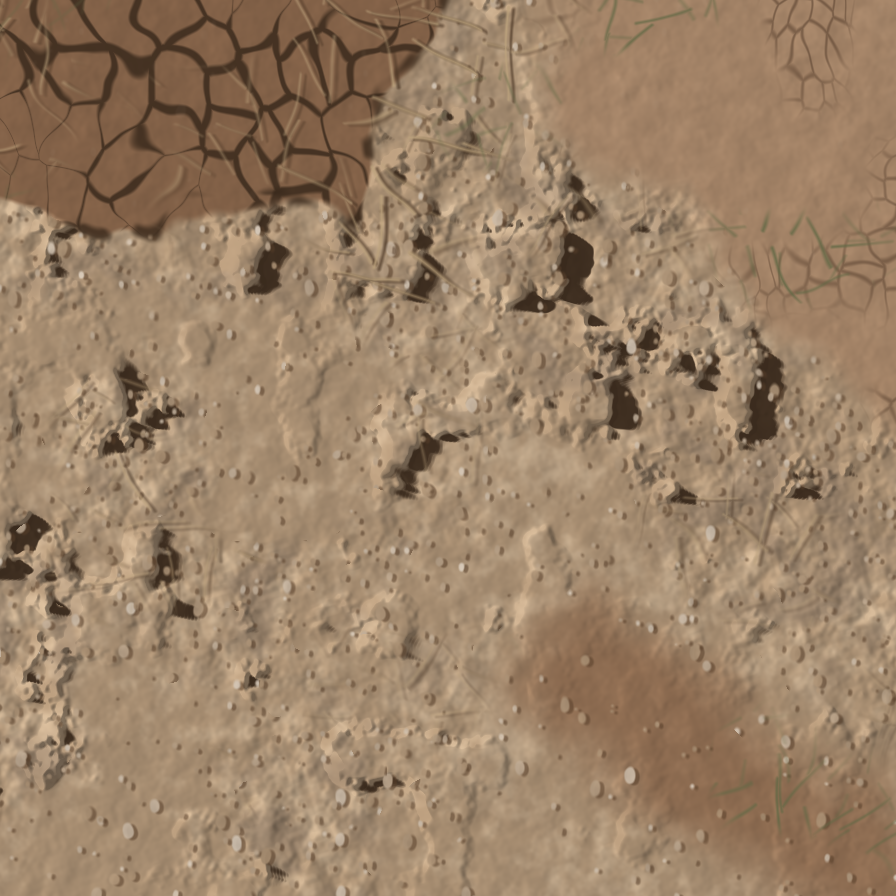
Write a WebGL 2 fragment shader that draws this texture.

```glsl
#version 300 es
precision highp float;
uniform vec2 u_resolution;
out vec4 fragColor;

const vec3 SAND = vec3(0.65, 0.55, 0.44);
const vec3 PALE = vec3(0.74, 0.65, 0.54);
const vec3 GREY = vec3(0.55, 0.47, 0.39);
const vec3 MUD = vec3(0.51, 0.38, 0.28);
const vec3 DRY_MUD = vec3(0.63, 0.50, 0.39);
const vec3 SHADOW = vec3(0.21, 0.15, 0.10);
const vec3 STRAW = vec3(0.74, 0.64, 0.49);
const vec3 GRASS = vec3(0.38, 0.41, 0.27);
const vec3 STONE = vec3(0.82, 0.77, 0.71);
const vec2 SUN_DIR = vec2(0.94, -0.34); // direction in which shadows fall
const float SUN_SLOPE = 0.75;
const float CLOD_HEIGHT = 0.032;
const float GRIT_HEIGHT = 0.013;
const float SOFT = 0.0022;

vec2 hash2(vec2 p) {
  vec3 q = fract(vec3(p.xyx) * vec3(0.1031, 0.1030, 0.0973));
  q += dot(q, q.yzx + 33.33);
  return fract((q.xx + q.yz) * q.zy);
}

float noise(vec2 p) {
  vec2 i = floor(p), f = fract(p);
  f = f * f * (3.0 - 2.0 * f);
  vec2 e = vec2(0.0, 1.0);
  return mix(mix(hash2(i).x, hash2(i + e.yx).x, f.x),
             mix(hash2(i + e).x, hash2(i + e.yy).x, f.x), f.y);
}

float fbm(vec2 p) {
  float sum = 0.0, amp = 0.57;
  for (int i = 0; i < 3; i++) {
    sum += amp * noise(p);
    p = mat2(1.6, 1.2, -1.2, 1.6) * p + 7.3;
    amp *= 0.5;
  }
  return sum;
}

float segment(vec2 p, vec2 a, vec2 b) {
  vec2 d = b - a;
  return length(p - a - d * clamp(dot(p - a, d) / dot(d, d), 0.0, 1.0));
}

// Distance to the nearest border between irregular cells
float cellBorder(vec2 p) {
  vec2 cell = floor(p), nearest = vec2(0.0);
  float best = 9.0, border = 9.0;
  for (int k = 0; k < 9; k++) {
    vec2 o = cell + vec2(k % 3 - 1, k / 3 - 1);
    vec2 r = o + 0.1 + 0.8 * hash2(o) - p;
    if (dot(r, r) < best) { best = dot(r, r); nearest = r; }
  }
  for (int k = 0; k < 25; k++) {
    vec2 o = cell + vec2(k % 5 - 2, k / 5 - 2);
    vec2 r = o + 0.1 + 0.8 * hash2(o) - p, d = r - nearest;
    if (dot(d, d) > 0.0001) border = min(border, dot(0.5 * (r + nearest), normalize(d)));
  }
  return border;
}

// Thin bent stalks, one per grid cell
float stalks(vec2 p, float scale, float width, float lean) {
  vec2 q = p * scale + 0.5 * vec2(noise(p * 19.0), noise(p * 19.0 + 40.0));
  float mask = 0.0;
  for (int k = 0; k < 9; k++) {
    vec2 o = floor(q) + vec2(k % 3 - 1, k / 3 - 1);
    vec2 h = hash2(o + scale);
    float angle = lean + (h.x - 0.5) * 2.6;
    vec2 arm = vec2(cos(angle), sin(angle)) * (0.3 + 0.6 * h.y);
    float d = segment(q, o + h - arm, o + h + arm) / scale;
    mask = max(mask, (1.0 - smoothstep(width - SOFT, width + SOFT, d)) * (0.4 + 0.6 * h.y));
  }
  return mask;
}

// Scattered pebbles: x is cover, y is brightness
vec2 pebbles(vec2 p, float scale, float share) {
  vec2 q = p * scale, found = vec2(0.0);
  for (int k = 0; k < 9; k++) {
    vec2 o = floor(q) + vec2(k % 3 - 1, k / 3 - 1);
    vec2 h = hash2(o + 5.0 * scale), g = hash2(o + 91.0);
    vec2 d = (q - o - g) * vec2(1.0 + 0.6 * h.y, 1.0);
    float radius = 0.1 + 0.22 * h.y + 0.12 * (noise(q * 3.0) - 0.5);
    float cover = (1.0 - smoothstep(-SOFT, SOFT, (length(d) - radius) / scale)) * step(h.x, share);
    if (cover > found.x) found = vec2(cover, g.x);
  }
  return found;
}

float height(vec2 p, float rough) {
  float grit = fbm(p * 40.0);
  float clod = smoothstep(0.58, 0.84, noise(p * vec2(18.0, 13.0) + 3.0) + 0.5 * (grit - 0.5));
  return rough * (CLOD_HEIGHT * clod + GRIT_HEIGHT * grit) + 0.003 * grit;
}

void main() {
  vec2 p = gl_FragCoord.xy / min(u_resolution.x, u_resolution.y);
  float broad = fbm(p * 6.0 + 11.0), fine = fbm(p * 55.0);
  vec2 w = p + 0.09 * (vec2(fbm(p * 9.0), fbm(p * 9.0 + 50.0)) - 0.5);

  // Ground zones
  float mudEdge = min(w.y - 0.755, 0.14 + 0.35 * w.y - w.x);
  float mud = smoothstep(-0.004, 0.006, mudEdge);
  float dry = smoothstep(1.46, 1.54, w.x + w.y) * smoothstep(0.55, 0.66, w.x);
  float damp = 1.0 - smoothstep(0.02, 0.13, segment(w, vec2(0.66, 0.25), vec2(0.95, 0.03)));
  float band = (1.0 - smoothstep(0.08, 0.24, abs(w.x + w.y - 1.31))) * smoothstep(0.46, 0.6, w.x);
  float bank = 1.0 - smoothstep(0.0, 0.07, abs(mudEdge + 0.04));
  float lumps = smoothstep(0.44, 0.64, broad) * (1.0 - smoothstep(0.42, 0.62, w.x));
  float rough = max(max(band, 0.8 * bank), max(lumps, 0.16));
  rough *= (1.0 - mud) * (1.0 - 0.9 * dry) * (1.0 - 0.75 * damp);

  // Base colours
  vec3 col = mix(SAND, PALE, smoothstep(0.42, 0.75, 0.5 * broad + 0.5 * fine) * 0.8);
  col = mix(col, GREY, rough * smoothstep(0.45, 0.7, fbm(p * 28.0 + 9.0)) * 0.7);
  col = mix(col, DRY_MUD, dry * 0.85);
  col = mix(col, MUD * 1.04, damp * 0.85);
  col = mix(col, MUD, mud);
  col *= 0.96 + 0.08 * fine;

  // Relief and cast shadows
  float h = height(p, rough), blocked = 0.0;
  float slope = (height(p + SUN_DIR * 0.003, rough) - h) / 0.003;
  for (int i = 1; i <= 9; i++) {
    float t = 0.004 * float(i);
    blocked = max(blocked, height(p - SUN_DIR * t, rough) - h - SUN_SLOPE * t);
  }
  col *= 1.0 + clamp(0.32 * slope, -0.3, 0.17);
  col = mix(col, SHADOW, 0.92 * smoothstep(0.0, 0.008, blocked));

  // Drying cracks
  float wetGap = cellBorder(w * vec2(19.0, 16.0)) / 17.0;
  float wetWidth = 0.0045 * smoothstep(0.2, 0.6, noise(p * 15.0 + 20.0));
  col = mix(col, SHADOW, mud * 0.8 * (1.0 - smoothstep(wetWidth - SOFT, wetWidth + SOFT, wetGap)));
  float dryGap = cellBorder(w * vec2(42.0, 30.0)) / 36.0;
  float dryCrack = 1.0 - smoothstep(0.0, 0.0035, dryGap);
  col = mix(col, MUD * 0.75, dry * dryCrack * 0.65 * smoothstep(0.4, 0.65, noise(p * 10.0)));
  float lip = 1.0 - smoothstep(0.003, 0.014, abs(mudEdge - 0.004));
  col = mix(col, SHADOW, 0.75 * lip * smoothstep(0.4, 0.6, noise(p * 30.0)));

  // Pebbles with their shade
  for (int i = 0; i < 2; i++) {
    float scale = 34.0 + 32.0 * float(i), ground = 1.0 - 0.95 * max(mud, dry);
    float share = 0.10 + 0.22 * rough;
    float shade = pebbles(p - SUN_DIR * 0.005, scale, share).x;
    vec2 stone = pebbles(p, scale, share);
    col = mix(col, SHADOW * 1.6, 0.55 * shade * ground);
    col = mix(col, mix(SAND, STONE, pow(stone.y, 3.0)) * (0.9 + 0.2 * fine), stone.x * ground * 0.9);
  }

  // Straw and grass
  float thicket = 1.0 - smoothstep(0.03, 0.13, segment(w, vec2(0.44, 0.74), vec2(0.54, 1.0)));
  float litter = max(thicket, 0.65 * smoothstep(0.48, 0.68, noise(p * 8.0 + 70.0)) * max(band, lumps));
  float straw = stalks(p, 21.0, 0.0016, 2.2);
  float strawShade = stalks(p - SUN_DIR * 0.006, 21.0, 0.002, 2.2);
  col = mix(col, SHADOW * 1.3, 0.65 * litter * strawShade);
  col = mix(col, STRAW, 0.85 * litter * straw);
  float open = max(max(dry, damp), 0.4 * mud);
  float green = max(0.7 * thicket, open) * smoothstep(0.66, 0.8, noise(p * 7.0 + 31.0));
  col = mix(col, GRASS, 0.8 * green * stalks(p, 27.0, 0.0018, 1.2));

  fragColor = vec4(clamp(col, 0.0, 1.0), 1.0);
}
```
